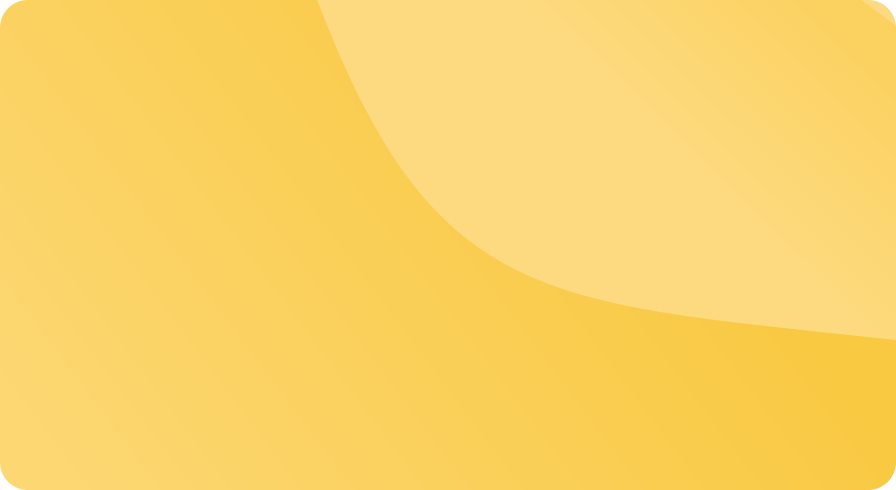
Write a Shadertoy shader that draws this background.

```glsl
// A rounded golden card: a diagonal gradient with a pale wave sweeping in
// from the upper right. The wave edge is one cubic Bezier, solved by bisection;
// a second pale sliver trims the top right corner.

#define CORNER_RADIUS 0.057
#define BASE_LIGHT vec3(0.988, 0.843, 0.449)
#define BASE_DEEP  vec3(0.976, 0.788, 0.260)
#define WAVE_LIGHT vec3(0.992, 0.855, 0.498)
#define WAVE_DEEP  vec3(0.984, 0.820, 0.375)
#define SLIVER     vec3(0.988, 0.855, 0.515)
#define BASE_AXIS  vec2(0.80, 0.60)
#define WAVE_AXIS  vec2(0.70, 0.71)

// Wave edge control points, as fractions of the canvas
const vec2 A = vec2(0.354, 1.000);
const vec2 B = vec2(0.486, 0.367);
const vec2 C = vec2(0.612, 0.384);
const vec2 D = vec2(1.000, 0.306);

vec2 bezier(float t) {
    float s = 1.0 - t;
    return s*s*s*A + 3.0*s*s*t*B + 3.0*s*t*t*C + t*t*t*D;
}

vec2 bezierTangent(float t) {
    float s = 1.0 - t;
    return 3.0 * (s*s*(B - A) + 2.0*s*t*(C - B) + t*t*(D - C));
}

// Approximate signed distance to the wave edge, positive above it
float waveDistance(vec2 uv, vec2 size) {
    float lo = -0.1, hi = 1.1;
    for (int i = 0; i < 18; i++) {
        float mid = 0.5 * (lo + hi);
        if (bezier(mid).x < uv.x) lo = mid; else hi = mid;
    }
    float t = 0.5 * (lo + hi);
    vec2 offset = (uv - bezier(t)) * size;
    vec2 tangent = normalize(bezierTangent(t) * size);
    return dot(offset, vec2(-tangent.y, tangent.x));
}

float roundedBox(vec2 p, vec2 halfSize, float radius) {
    vec2 q = abs(p) - halfSize + radius;
    return length(max(q, 0.0)) + min(max(q.x, q.y), 0.0) - radius;
}

// Antialiased coverage of the side where the distance is positive
float coverage(float d) {
    return clamp(d * iResolution.y + 0.5, 0.0, 1.0);
}

void mainImage(out vec4 fragColor, in vec2 fragCoord) {
    vec2 uv = fragCoord / iResolution.xy;
    vec2 p = fragCoord / iResolution.y;
    vec2 size = vec2(iResolution.x / iResolution.y, 1.0);

    // Diagonal base gradient
    float baseMix = clamp((dot(p, BASE_AXIS) - 0.12) / 1.38, 0.0, 1.0);
    vec3 color = mix(BASE_LIGHT, BASE_DEEP, baseMix);

    // Pale wave, deepening toward the upper right
    float waveMix = clamp((dot(p, WAVE_AXIS) - 1.46) / 0.42, 0.0, 1.0);
    vec3 wave = mix(WAVE_LIGHT, WAVE_DEEP, waveMix);
    color = mix(color, wave, coverage(waveDistance(uv, size)));

    // Corner sliver above a slanted line
    vec2 fromLine = p - vec2(size.x - 0.071, 1.0);
    color = mix(color, SLIVER, coverage(dot(fromLine, vec2(0.59, 0.807))));

    // Rounded card on white
    float card = roundedBox(p - 0.5 * size, 0.5 * size, CORNER_RADIUS);
    color = mix(vec3(1.0), color, coverage(-card));
    fragColor = vec4(color, 1.0);
}
```
